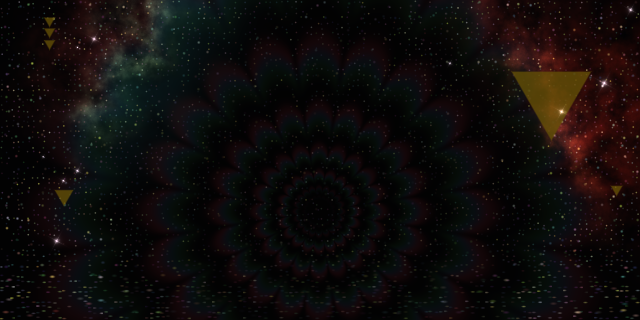
Give the GLSL for this background, as a Shadertoy shader.

```glsl
// Dark starfield with two nebulae, a faint petalled mandala and olive triangles.

const float TAU = 6.2831853;
const vec3 SPACE = vec3(0.008, 0.006, 0.009);
const vec3 OLIVE = vec3(0.39, 0.31, 0.025);
const vec3 TEAL = vec3(0.025, 0.09, 0.10);
const vec3 SAGE = vec3(0.25, 0.31, 0.22);
const vec3 RUST = vec3(0.15, 0.04, 0.035);
const vec3 CRIMSON = vec3(0.30, 0.045, 0.025);
const vec3 EMBER = vec3(0.42, 0.16, 0.09);
const vec3 RING_RED = vec3(0.065, 0.014, 0.016);
const vec3 RING_BLUE = vec3(0.004, 0.022, 0.045);
const vec3 RING_GREEN = vec3(0.012, 0.036, 0.012);
const vec2 MANDALA_CENTER = vec2(0.997, 0.339);
const float MANDALA_RADIUS = 0.86;
const float RING_RATIO = 1.62;
const float PETALS = 20.0;

// Triangles: centre x, top y, half width
const vec3 TRIANGLES[6] = vec3[6](
    vec3(1.723, 0.776, 0.124), vec3(0.200, 0.406, 0.029), vec3(1.927, 0.419, 0.018),
    vec3(0.155, 0.945, 0.017), vec3(0.155, 0.911, 0.017), vec3(0.155, 0.874, 0.017));

// Sparkles: x, y, size
const vec3 SPARKLES[10] = vec3[10](
    vec3(0.294, 0.878, 0.032), vec3(0.242, 0.852, 0.014), vec3(0.242, 0.466, 0.026),
    vec3(0.198, 0.435, 0.021), vec3(0.177, 0.247, 0.036), vec3(1.888, 0.740, 0.044),
    vec3(1.755, 0.651, 0.034), vec3(1.971, 0.969, 0.030), vec3(1.406, 0.802, 0.018),
    vec3(0.135, 0.510, 0.013));

vec3 hash3(vec2 p) {
    vec3 q = fract(vec3(p.xyx) * vec3(0.1031, 0.1030, 0.0973));
    q += dot(q, q.yxz + 33.33);
    return fract((q.xxy + q.yzz) * q.zyx);
}

float cornerSlope(vec2 cell, vec2 offset) {
    float angle = TAU * hash3(cell + 57.0).x;
    return dot(vec2(cos(angle), sin(angle)), offset);
}

float gradientNoise(vec2 p) {
    vec2 i = floor(p), f = fract(p);
    vec2 u = f * f * f * (f * (f * 6.0 - 15.0) + 10.0);
    vec2 e = vec2(1.0, 0.0);
    return mix(mix(cornerSlope(i, f), cornerSlope(i + e, f - e), u.x),
               mix(cornerSlope(i + e.yx, f - e.yx), cornerSlope(i + 1.0, f - 1.0), u.x), u.y);
}

float fbm(vec2 p) {
    float sum = 0.0, amplitude = 0.6;
    for (int i = 0; i < 5; i++) {
        sum += amplitude * gradientNoise(p);
        p = mat2(1.6, 1.2, -1.2, 1.6) * p + 7.3;
        amplitude *= 0.55;
    }
    return sum;
}

float bell(float x, float width) { return exp(-x * x / (width * width)); }

// Distance on a unit circle, so that ring bands wrap smoothly
float bandAt(float phase, float center, float width) {
    return bell(fract(phase - center + 0.5) - 0.5, width);
}

vec3 mandala(vec2 p) {
    vec2 d = p - MANDALA_CENTER;
    float r = max(length(d), 0.001);
    float petal = abs(fract(atan(d.x, d.y) / TAU * PETALS + 0.5) - 0.5) * 2.0;
    float phase = log(r / MANDALA_RADIUS) / log(RING_RATIO) + 0.28 * petal * petal;
    vec3 c = RING_RED * bandAt(phase, 0.0, 0.15) + RING_BLUE * bandAt(phase, 0.84, 0.13)
           + RING_GREEN * bandAt(phase, 0.68, 0.17);
    c *= 1.0 - 0.6 * smoothstep(0.75, 1.0, petal);
    return c * smoothstep(0.02, 0.12, r) * (1.0 - smoothstep(0.75, 1.15, r));
}

vec3 leftNebula(vec2 p, float n, float fine) {
    float d = p.x - mix(0.25, 0.48, (p.y - 0.5) * 2.0) + 0.16 * n;
    float height = smoothstep(0.42, 0.80, p.y);
    float cloud = clamp(0.55 + 1.2 * fine, 0.0, 1.3);
    vec3 c = SAGE * bell(d, 0.085) * cloud * cloud * height;
    c += TEAL * bell(d - 0.13, 0.16) * (0.7 + n) * smoothstep(0.3, 0.7, p.y);
    return c + RUST * bell(d + 0.15, 0.13) * cloud * smoothstep(0.5, 0.9, p.y);
}

vec3 rightNebula(vec2 p, float n, float fine) {
    float d = p.x - 1.57 - 0.48 * (0.9 - p.y) + 0.13 * n;
    float cloud = clamp(0.55 + 1.1 * fine, 0.0, 1.3);
    float body = smoothstep(-0.06, 0.10, d) * bell(p.y - 0.64, 0.27);
    vec3 c = CRIMSON * body * cloud * (0.8 + 0.8 * n);
    c += EMBER * bell(d - 0.04, 0.055) * cloud * cloud * bell(p.y - 0.66, 0.27);
    return c + RUST * 0.6 * bell(d - 0.06, 0.20) * cloud * smoothstep(0.2, 0.9, p.y);
}

vec3 starLayer(vec2 p, float cells, float chance, float radius, vec2 stretch) {
    vec2 cell = floor(p * cells);
    vec3 h = hash3(cell), tint = hash3(cell + 191.0);
    vec2 d = (fract(p * cells) - 0.25 - 0.5 * h.xy) / cells;
    float glow = 1.0 - smoothstep(0.0, radius, length(d * stretch));
    return mix(vec3(0.75), tint, 0.65) * glow * step(h.z, chance) * (0.25 + 0.75 * tint.x * tint.y);
}

float sparkle(vec2 d, float size) {
    d = mat2(0.88, 0.48, -0.48, 0.88) * d / size;
    vec2 a = abs(d);
    float rays = exp(-a.x * 22.0 - a.y * 3.5) + exp(-a.y * 22.0 - a.x * 3.5);
    return 0.5 * rays + 0.55 * exp(-dot(d, d) * 30.0) + 0.10 * exp(-dot(d, d) * 5.0);
}

void mainImage(out vec4 fragColor, in vec2 fragCoord) {
    vec2 p = fragCoord / iResolution.xy * vec2(2.0, 1.0);
    float pixel = 1.0 / iResolution.y;
    float n = fbm(p * 5.0), fine = fbm(p * 13.0 + 4.0);
    vec3 col = SPACE + mandala(p) + leftNebula(p, n, fine) + rightNebula(p, n, fine);

    // Stars: dimmer over the mandala, drawn out sideways near the bottom
    float openSky = smoothstep(0.35, 0.95, length(p - MANDALA_CENTER));
    vec2 stretch = vec2(mix(0.45, 1.0, smoothstep(0.08, 0.28, p.y)), 1.0);
    col += starLayer(p, 62.0, 0.5, 0.0045, stretch) * mix(0.28, 0.6, openSky);
    col += starLayer(p + 3.7, 27.0, 0.4, 0.0065, stretch) * mix(0.15, 0.85, openSky);

    // Translucent triangles pointing down
    for (int i = 0; i < 6; i++) {
        vec3 t = TRIANGLES[i];
        vec2 d = p - t.xy;
        float edge = max(d.y, 0.866 * (abs(d.x) - t.z) - 0.5 * d.y);
        col = mix(col, OLIVE, 0.8 * (1.0 - smoothstep(-pixel, pixel, edge)));
    }

    // Bright stars with four rays
    for (int i = 0; i < 10; i++)
        col += vec3(0.85, 0.78, 0.85) * sparkle(p - SPARKLES[i].xy, SPARKLES[i].z);

    fragColor = vec4(clamp(col, 0.0, 1.0), 1.0);
}
```
